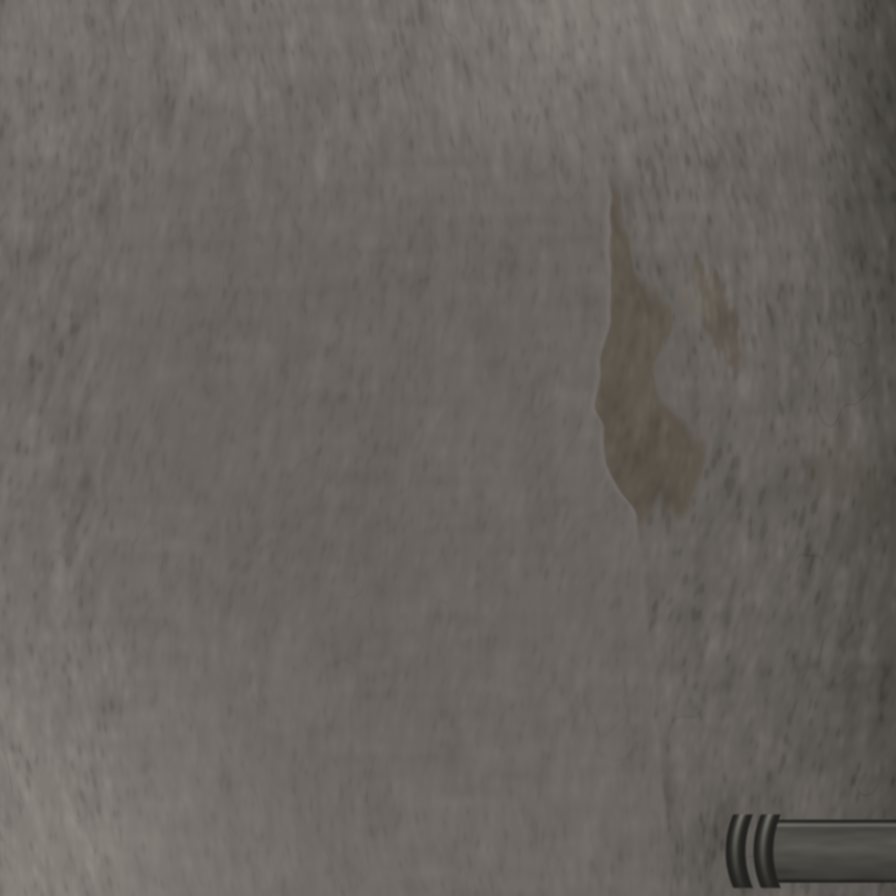
This texture is drawn by a WebGL 2 fragment shader. Its source:

```glsl
#version 300 es
precision highp float;
// A dim plaster wall: streaky trowelled coat, a smoother panel with a chipped
// edge, brown stains beside it and a short metal pipe in the lower right.
// Texture comes from cellular splat noise stretched to several grain sizes.

uniform vec2 u_resolution;
out vec4 fragColor;

const float WALL_TONE = 0.396;
const vec3 DARK_TINT = vec3(1.015, 0.98, 0.90);
const vec3 LIGHT_TINT = vec3(1.025, 0.98, 0.94);
const vec3 STAIN_COLOR = vec3(0.348, 0.320, 0.283);
const vec3 METAL_COLOR = vec3(0.295, 0.290, 0.270);
const vec2 STREAK_SCALE = vec2(80.0, 22.0);
const vec2 FINE_SCALE = vec2(170.0, 70.0);
const vec2 TROWEL_SCALE = vec2(16.0, 75.0);
const vec2 CREASE_SCALE = vec2(34.0, 15.0);
const float STREAK_GAIN = 0.029;
const float FINE_GAIN = 0.022;
const float CREASE_GAIN = 0.022;
const float SOFT = 0.0022;
const float PIPE_Y = 0.050;
const float PIPE_RADIUS = 0.035;
const float PIPE_START = 0.862;

vec3 hash3(vec2 cell) {
    vec3 q = fract(cell.xyx * vec3(0.1031, 0.1030, 0.0973));
    q += dot(q, q.yxz + 33.33);
    return fract((q.xxy + q.yzz) * q.zyx);
}

// Cellular noise: each cell drops one soft light or dark splat, mean zero.
float splats(vec2 p) {
    vec2 cell = floor(p);
    float sum = 0.0;
    for (int j = -1; j <= 1; j++) {
        for (int i = -1; i <= 1; i++) {
            vec2 c = cell + vec2(i, j);
            vec3 h = hash3(c + 57.0);
            vec2 d = p - c - h.xy;
            float k = max(1.0 - dot(d, d), 0.0);
            sum += (2.0 * h.z - 1.0) * k * k * k;
        }
    }
    return sum;
}

float bump(float x, float center, float width) {
    float d = (x - center) / width;
    return exp(-d * d);
}

float below(float limit, float x, float soft) {
    return 1.0 - smoothstep(limit - soft, limit + soft, x);
}

// Right border of the smooth panel at a given height.
float panelEdge(float y) {
    return 0.683 - 0.016 * bump(y, 0.56, 0.07) + 0.03 * below(0.445, y, 0.04)
         + 0.09 * max(0.42 - y, 0.0) + 0.004 * splats(vec2(y * 38.0, 3.5));
}

float lighting(vec2 p) {
    float tone = WALL_TONE + 0.034 * smoothstep(0.65, 0.98, p.y);
    tone += 0.055 * bump(p.x, 0.70, 0.20) * bump(p.y, 1.03, 0.14);
    tone += 0.080 * bump(p.x, -0.02, 0.27) * bump(p.y, -0.02, 0.30);
    tone += 0.020 * bump(p.y, 0.0, 0.2) + 0.016 * bump(p.x, 0.0, 0.2);
    tone -= 0.030 * smoothstep(0.68, 0.85, p.x) * below(0.45, p.y, 0.25);
    tone -= mix(0.07, 0.17, smoothstep(0.5, 1.0, p.y)) * bump(p.x, 1.02, 0.10);
    return tone;
}

vec3 pipe(vec3 wall, vec2 p) {
    float across = (p.y - PIPE_Y) / PIPE_RADIUS;
    float shade = 0.82 + 0.28 * bump(across, 0.2, 0.6);
    shade += 0.45 * bump(across, 0.84, 0.07) - 0.45 * bump(abs(across), 1.0, 0.10);
    vec3 metal = METAL_COLOR * (shade + 0.07 * splats(p * vec2(35.0, 140.0)));
    float body = below(PIPE_RADIUS, abs(p.y - PIPE_Y), SOFT)
               * smoothstep(PIPE_START - SOFT, PIPE_START + SOFT, p.x);
    vec3 col = mix(wall, metal, body);
    // Two bowed collars at the end.
    for (int i = 0; i < 2; i++) {
        float x = p.x - 0.825 - 0.031 * float(i) - 0.006 * across * across + 0.004;
        float ring = below(0.011, abs(x), SOFT) * below(0.041, abs(p.y - PIPE_Y), SOFT);
        float gloss = 0.45 + 1.0 * bump(x, -0.001, 0.004) * (0.6 + 0.4 * across);
        col = mix(col, METAL_COLOR * gloss, ring);
    }
    return col;
}

void main() {
    vec2 p = gl_FragCoord.xy / u_resolution;
    float broad = splats(p * vec2(7.0, 5.0));
    float patches = splats(p * vec2(22.0, 13.0) + 9.0);

    // Streaks lean and wander with height.
    vec2 grain = p;
    grain.x += 0.035 * sin(5.0 * p.y + 2.0 * p.x) + 0.006 * broad;
    float streak = splats(grain * STREAK_SCALE);
    float fine = splats(grain * FINE_SCALE);
    float trowel = splats(p * TROWEL_SCALE);

    // Sparse thin creases follow zero crossings of a wider grain.
    float crease = bump(splats(grain * CREASE_SCALE + 31.0) + 0.15 * streak, 0.12, 0.06);
    crease *= smoothstep(0.0, 0.5, splats(p * vec2(16.0, 12.0) + 71.0));
    float pits = smoothstep(0.45, 0.9, -fine - 0.4 * patches);

    // Smooth panel, calmer than the rough coat around it.
    float edge = panelEdge(p.y);
    float leftEdge = 0.12 + 0.02 * sin(9.0 * p.y) + 0.025 * patches;
    float panel = smoothstep(-0.015, 0.015, p.x - leftEdge) * below(edge, p.x, SOFT)
                * below(0.83 + 0.03 * patches, p.y, 0.06);
    float rough = mix(1.0, 0.52, panel);
    float tone = lighting(p) + 0.005 * broad + 0.007 * patches + 0.009 * trowel;
    tone += rough * (STREAK_GAIN * streak + FINE_GAIN * fine);
    tone -= rough * (CREASE_GAIN * crease + 0.015 * pits);

    // Raised border: pale lip and a thin shadow.
    float lip = below(0.80, p.y, 0.03) * mix(0.35, 1.0, smoothstep(0.38, 0.46, p.y));
    tone += lip * (0.025 * bump(p.x, edge - 0.003, 0.003)
                 - 0.030 * bump(p.x, edge + 0.004, 0.005));
    tone -= 0.05 * bump(p.x, 0.79, 0.04) * bump(p.y, 0.04, 0.07);
    vec3 col = tone * mix(DARK_TINT, LIGHT_TINT, smoothstep(0.26, 0.40, tone));
    col += vec3(0.022, 0.012, 0.005) * bump(p.x, 0.93, 0.03) * bump(p.y, 0.485, 0.04);

    // Brown stain along the border and a small one beside it.
    float ragged = 0.012 * patches + 0.016 * streak + 0.008 * fine;
    float reach = 0.014 + 0.05 * bump(p.y, 0.64, 0.06) + 0.095 * bump(p.y, 0.495, 0.075);
    float stain = smoothstep(-SOFT, SOFT, p.x - edge) * below(edge + reach + ragged, p.x, 0.010)
                * smoothstep(0.405, 0.435, p.y + 0.03 * streak) * below(0.79, p.y, 0.03);
    vec2 spot = p - vec2(0.803, 0.645);
    spot.x += 0.25 * spot.y;
    float small = below(1.0, length(spot / vec2(0.021, 0.055)) + 0.5 * streak + 0.3 * fine, 0.3);
    vec3 brown = STAIN_COLOR * (1.0 + 0.08 * patches + 0.07 * streak + 0.06 * fine);
    col = mix(col, brown, max(0.9 * stain, 0.75 * small));

    fragColor = vec4(pipe(col, p), 1.0);
}
```
